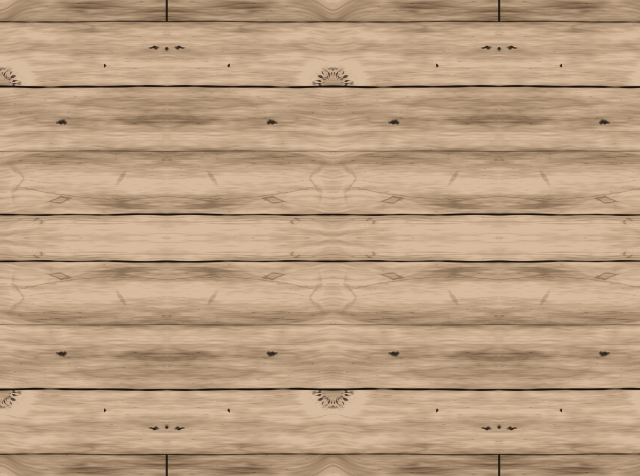
This texture is drawn by a Shadertoy shader. Its source:

```glsl
const float PERIOD = 69.75;          // mirrored repeat, in percent of canvas height
const float AXIS = PERIOD * 0.5;     // fold line opposite the board joint
const vec3 LIGHT_WOOD = vec3(0.86, 0.75, 0.64);
const vec3 BROWN_WOOD = vec3(0.41, 0.32, 0.235);
const vec3 INK = vec3(0.10, 0.07, 0.05);

vec2 hashGradient(vec2 cell) {
    vec2 h = vec2(dot(cell, vec2(127.1, 311.7)), dot(cell, vec2(269.5, 183.3)));
    return 2.0 * fract(sin(h) * 43758.5) - 1.0;
}

float gradientNoise(vec2 p) {
    vec2 i = floor(p), f = fract(p);
    vec2 u = f * f * f * (f * (f * 6.0 - 15.0) + 10.0);
    vec2 e = vec2(0.0, 1.0);
    float low = mix(dot(hashGradient(i), f), dot(hashGradient(i + e.yx), f - e.yx), u.x);
    float high = mix(dot(hashGradient(i + e.xy), f - e.xy), dot(hashGradient(i + e.yy), f - e.yy), u.x);
    return mix(low, high, u.y);
}

float band(float x, float centre, float width) {
    float t = (x - centre) / width;
    return exp(-t * t);
}

float stroke(float dist, float halfWidth, float soft) {
    return 1.0 - smoothstep(halfWidth - soft, halfWidth + soft, abs(dist));
}

float spot(vec2 p, vec2 centre, vec2 radii) {
    return 1.0 - smoothstep(0.5, 1.3, length((p - centre) / radii));
}

// Mirror across the joint and across the middle of the canvas
vec2 foldPlane(vec2 p) {
    return vec2(abs(mod(p.x - 0.12, PERIOD) - AXIS), abs(p.y - 50.0));
}

// Broad stained bands: height, width, strength
float stains(vec2 q) {
    vec3 bands[7] = vec3[7](vec3(7.0, 1.7, 0.20), vec3(17.0, 1.8, 0.46), vec3(24.9, 1.3, 0.55),
        vec3(28.3, 2.5, 0.28), vec3(39.0, 1.2, 0.12), vec3(43.6, 2.0, 0.20), vec3(48.2, 2.6, 0.62));
    float sum = 0.0;
    for (int i = 0; i < 7; i++) sum += bands[i].z * band(q.y, bands[i].x, bands[i].y);
    return sum * (0.45 + 0.55 * band(q.x, 0.0, 18.0));
}

// Streaked fibres, fine pores and thin contour cracks
float grain(vec2 q) {
    float broad = gradientNoise(q * vec2(0.07, 0.26));
    float streak = gradientNoise(q * vec2(0.09, 1.1) + 31.0);
    float fibre = gradientNoise(q * vec2(0.35, 2.6) + 57.0);
    float contour = gradientNoise(q * vec2(0.035, 0.55) + 83.0);
    float pores = smoothstep(0.25, 0.6, gradientNoise(q * vec2(0.8, 2.8) + 11.0));
    float crack = stroke(contour, 0.02, 0.025) * smoothstep(-0.1, 0.3, broad);
    return 0.34 * broad + 0.28 * streak + 0.2 * fibre + 0.16 * pores + 0.16 * crack;
}

// Eye knot, sweeping grain line, slanted tick, rippled figure, edge lines
float figure(vec2 q, float soft) {
    float rough = gradientNoise(q * vec2(0.9, 1.4));
    vec2 k = q - vec2(22.4, 8.0);
    k.y += 0.15 * k.x;
    float r = abs(k.x) / 2.0 + abs(k.y) / 0.65 + 0.5 * rough;
    float eye = 0.4 * band(r, 1.0, 0.28) + 0.25 * band(r, 0.0, 0.5);
    float sweep = q.y - 8.2 - 0.006 * (q.x - 10.0) * (q.x - 10.0) + 0.3 * rough;
    float line = 0.25 * stroke(sweep, 0.1, soft) * smoothstep(34.0, 28.0, q.x);
    float tick = 0.25 * spot(q + vec2(0.6 * (q.y - 12.6), 0.0), vec2(9.6, 12.6), vec2(0.6, 1.5));
    float ripple = q.x - 31.5 - sin(q.y * 0.9) - 2.0 * gradientNoise(q * 0.5);
    float wave = (band(ripple, 0.0, 0.5) - 0.6 * band(ripple, 1.2, 0.6)) * band(q.y, 11.5, 3.5);
    float ring = length((q - vec2(26.9, 3.5)) / vec2(0.9, 0.6));
    float bud = 0.45 * band(ring, 0.8, 0.35) * smoothstep(-0.25, 0.2, rough);
    float edges = 0.0;
    for (float i = 0.0; i < 3.0; i++) {
        float path = 4.2 - 0.6 * i + 0.6 * gradientNoise(vec2(q.x * 0.08, 5.0 + 3.7 * i));
        edges += 0.22 * stroke(q.y - path, 0.06, soft);
    }
    return eye + line + tick + 0.18 * wave + bud + edges;
}

// Fan of dark spokes with a pale rim: x darkens, y inks
vec2 fanKnot(vec2 q) {
    vec2 k = q - vec2(AXIS, 32.2);
    float r = length(k * vec2(0.85, 1.0)) + 0.6 * gradientNoise(q * 0.7);
    float spokes = smoothstep(-0.05, 0.3, gradientNoise(vec2(atan(k.y, k.x) * 6.0, r * 1.3)));
    float ring = band(r, 2.6, 0.9);
    return vec2(0.35 * band(r, 0.0, 3.0) - 0.25 * band(r, 4.8, 1.8), 0.72 * ring * spokes);
}

// Small dark knots and nail marks: centre, radii
float marks(vec2 q) {
    vec4 list[4] = vec4[4](vec4(22.0, 24.3, 1.0, 0.5), vec4(2.7, 40.0, 1.0, 0.34),
        vec4(0.0, 39.7, 0.45, 0.45), vec4(13.0, 36.2, 0.26, 0.36));
    vec2 torn = q + 0.5 * vec2(gradientNoise(q * 1.1), gradientNoise(q * 1.3 + 9.0));
    float sum = 0.0;
    for (int i = 0; i < 4; i++) sum = max(sum, spot(torn, list[i].xy, list[i].zw));
    return sum * 0.82;
}

void mainImage(out vec4 fragColor, in vec2 fragCoord) {
    vec2 q = foldPlane(fragCoord / iResolution.xy * vec2(134.3, 100.0));
    float soft = 70.0 / iResolution.y;

    // Seams between boards: height, half width, strength
    vec3 seams[4] = vec3[4](vec3(4.9, 0.16, 1.0), vec3(18.2, 0.07, 0.5),
        vec3(31.8, 0.19, 1.0), vec3(45.5, 0.11, 0.8));
    float board = 0.0, ink = 0.0, shade = 0.0;
    for (int i = 0; i < 4; i++) {
        float d = q.y - seams[i].x - 0.3 * gradientNoise(vec2(q.x * 0.09, seams[i].x));
        float wear = 1.0 + 0.6 * gradientNoise(vec2(q.x * 0.3, seams[i].x + 7.5));
        board += step(0.0, d);
        ink = max(ink, seams[i].z * min(wear, 1.0) * stroke(d, seams[i].y * wear, soft));
        shade += 0.2 * seams[i].z * band(d, 0.0, 0.5);
    }

    // Grain bends around the eye knot and into chevrons at the fold
    vec2 bent = q;
    bent.y += 0.8 * sign(q.y - 8.0) * band(length((q - vec2(22.4, 8.0)) * vec2(0.4, 1.0)), 0.0, 1.6);
    bent.y += band(q.x, AXIS, 3.5) * (0.6 + 2.2 * step(3.5, board));
    float fibres = grain(bent + vec2(0.0, 17.0 * board));

    float dark = 0.13 + fibres + shade + stains(bent) * (1.0 + 1.4 * fibres) + figure(q, soft);
    vec2 fan = fanKnot(q) * step(2.5, board) * step(board, 3.5);
    dark += fan.x;
    ink = max(ink, max(fan.y, marks(q)));

    // Butt joint in the outer boards
    ink = max(ink, 0.9 * stroke(q.x, 0.22, soft) * step(3.5, board));

    vec3 ramp = pow(vec3(clamp(dark, 0.035, 1.0)), vec3(1.0, 0.95, 0.87));
    vec3 wood = mix(LIGHT_WOOD, BROWN_WOOD, ramp);
    fragColor = vec4(mix(wood, INK, ink), 1.0);
}
```
